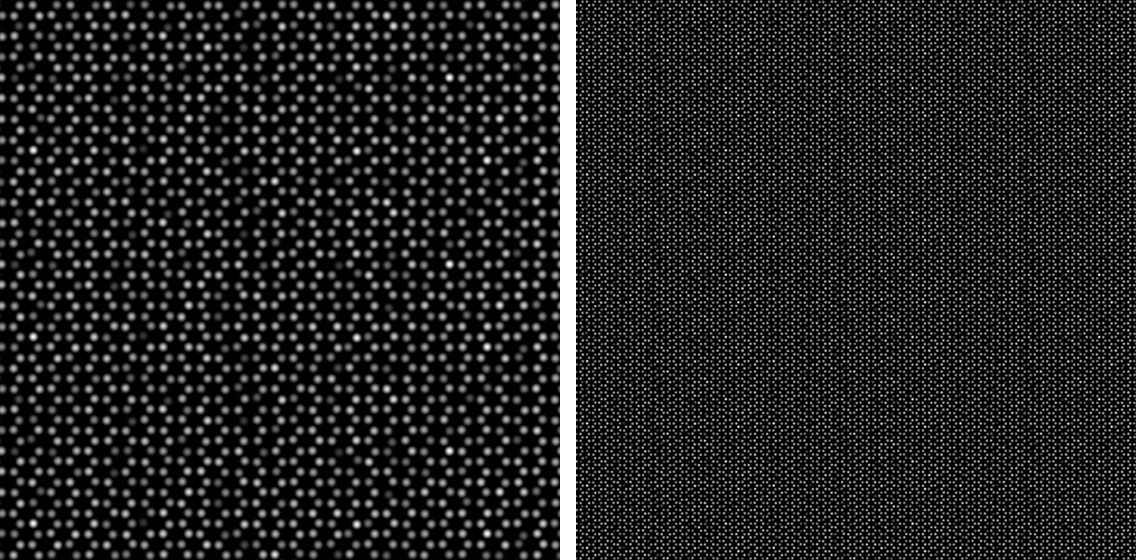
Left: one tile. Right: repeated 3 by 3.
Reproduce this pattern procedurally as a WebGL 2 fragment shader.

```glsl
#version 300 es
precision highp float;
// Soft grey dots at the corners of a honeycomb lattice on black, with uneven brightness and slight drift.

#define COLUMNS 15.0        // honeycomb cells across
#define ROWS 54.0           // dot rows up the canvas, two per cell
#define VARIATION_ROWS 18.0 // rows before the variation recurs, divides ROWS
#define PAIR_CENTER 0.208   // centre of a dot pair within its cell
#define HALF_BOND 0.1667    // half the gap of a pair, in cells
#define DOT_RADIUS 0.0109   // outer reach of a dot, in canvas widths
#define DRIFT 0.0013        // usual displacement of a dot
#define DOT_LEVEL 0.66      // usual peak brightness
#define LEVEL_SPREAD 0.20   // gentle brightness variation
#define FADE 0.31           // loss of the faintest dots
#define FLARE 0.27          // gain of the rare bright dots
#define BACKGROUND 0.004

uniform vec2 u_resolution;
out vec4 fragColor;

// Four random values in 0..1 from an integer dot address.
vec4 hash4(vec2 address) {
    uvec4 v = uvec4(uint(address.x), uint(address.y), 17u, 59u);
    v = v * 1664525u + 1013904223u;
    for (int i = 0; i < 2; i++) {
        v += v.yzxy * v.wxyz;
        v ^= v >> 16u;
    }
    return vec4(v >> 8u) / 16777216.0;
}

// Brightness of one dot: a rounded bump that reaches zero at its radius.
float dotLight(vec2 offset, vec4 random) {
    float faint = smoothstep(0.8, 1.0, random.z);
    float flare = smoothstep(0.965, 0.985, random.w) * (1.0 - faint);
    float level = DOT_LEVEL + LEVEL_SPREAD * (random.x + random.y - 1.0);
    level += FLARE * flare - FADE * faint;

    // Fainter dots drift further from the lattice.
    vec2 drift = (2.0 * fract(random.xy * 7.0) - 1.0) * DRIFT * (1.0 + 1.6 * faint);
    vec2 q = (offset - drift) / DOT_RADIUS;
    float bump = max(0.0, 1.0 - dot(q, q));
    return level * bump * bump;
}

void main() {
    vec2 uv = gl_FragCoord.xy / u_resolution;
    float nearRow = floor(uv.y * ROWS);
    float light = BACKGROUND;

    // Gather nearby dot pairs; every second row shifts by half a cell.
    for (int j = -1; j <= 1; j++) {
        float row = nearRow + float(j);
        float center = PAIR_CENTER + 0.5 * mod(row, 2.0);
        float nearColumn = floor(uv.x * COLUMNS - center + 0.5);

        for (int i = -1; i <= 1; i++) {
            float column = nearColumn + float(i);
            for (int side = 0; side < 2; side++) {
                float x = column + center + HALF_BOND * (2.0 * float(side) - 1.0);
                vec2 site = vec2(x / COLUMNS, (row + 0.5) / ROWS);
                vec2 address = vec2(2.0 * mod(column, COLUMNS) + float(side),
                                    mod(row, VARIATION_ROWS));
                light += dotLight(uv - site, hash4(address));
            }
        }
    }

    fragColor = vec4(vec3(min(light, 1.0)), 1.0);
}
```
